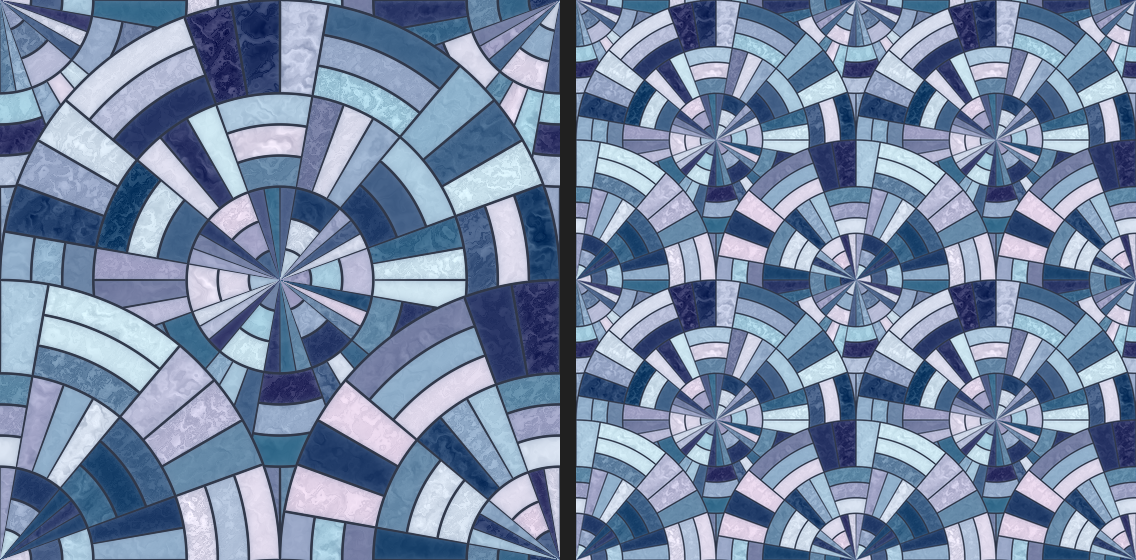
Left, the tile; right, the same tile 2 across and 2 down.
This pattern is drawn by a three.js fragment shader. Its source:

```glsl
// Blue stained-glass mosaic: overlapping round scales cut into rings, panels and slips.
varying vec2 vUv;

const float TAU = 6.2831853;
const float RADIUS = 0.5;         // scale radius, also the row spacing
const float RING = RADIUS / 3.0;  // three rings per scale
const float PANELS = 12.0;        // panels per ring
const float SLIPS = 3.0;          // glass slips per panel
const float LEAD = 0.0023;        // half width of the lead lines
const float SOFT = 0.0011;        // edge smoothing

float hash(vec2 p, float salt) {
  vec3 q = fract(vec3(p.xyx + salt * 7.31) * vec3(0.1031, 0.1030, 0.0973));
  q += dot(q, q.yzx + 33.33);
  return fract((q.x + q.y) * q.z);
}

float cornerSlope(vec2 cell, vec2 offset) {
  float angle = TAU * hash(cell, 5.0);
  return dot(vec2(cos(angle), sin(angle)), offset);
}

float gradientNoise(vec2 p) {
  vec2 i = floor(p);
  vec2 f = p - i;
  vec2 w = f * f * f * (f * (f * 6.0 - 15.0) + 10.0);
  vec2 e = vec2(1.0, 0.0);
  return mix(mix(cornerSlope(i, f), cornerSlope(i + e, f - e), w.x),
             mix(cornerSlope(i + e.yx, f - e.yx), cornerSlope(i + 1.0, f - 1.0), w.x), w.y);
}

float fbm(vec2 p) {
  float sum = 0.0;
  float gain = 1.0;
  for (int i = 0; i < 4; i++) {
    sum += gain * gradientNoise(p);
    p = p * 2.0 + 17.3;
    gain *= 0.5;
  }
  return sum;
}

// Tone of a slip, from white through slate to navy
vec3 glassTone(float pick, float tint) {
  vec3 tone = vec3(0.86, 0.88, 0.94);
  tone = mix(tone, vec3(0.70, 0.78, 0.87), step(0.28, pick));
  tone = mix(tone, vec3(0.60, 0.67, 0.79), step(0.40, pick));
  tone = mix(tone, vec3(0.42, 0.52, 0.65), step(0.53, pick));
  tone = mix(tone, vec3(0.25, 0.38, 0.53), step(0.66, pick));
  tone = mix(tone, vec3(0.14, 0.22, 0.40), step(0.81, pick));
  return tone + (tint - 0.5) * vec3(-0.10, 0.07, 0.03);
}

// Marbled glass; strength and grain differ from slip to slip
vec3 marble(vec3 tone, vec2 p, vec2 id) {
  vec2 q = p * mix(14.0, 38.0, hash(id, 3.0)) + 40.0 * hash(id, 4.0);
  float warp = fbm(q);
  float cloud = fbm(q + 1.6 * warp);
  float vein = 1.0 - smoothstep(0.0, 0.12, abs(cloud));
  float strength = mix(0.05, 0.22, pow(hash(id, 6.0), 2.0));
  float veining = 0.5 * step(0.6, hash(id, 8.0));
  return tone + strength * (cloud - veining * vein) * vec3(1.0, 0.95, 0.85);
}

float lineCover(float dist, float halfWidth) {
  return 1.0 - smoothstep(halfWidth - SOFT, halfWidth + SOFT, dist);
}

// One scale: p from its centre, rim = distance to the nearest scale outline
vec3 scaleGlass(vec2 p, float kind, float rim) {
  float r = length(p);
  float turn = mod(atan(p.y, p.x) / TAU * PANELS + 1.0 / 3.0, PANELS);
  float ring = min(floor(r / RING), 2.0);
  float panel = floor(turn);

  // Panels alternate between spokes and arcs
  float spoked = mod(panel + ring, 2.0);
  float along = mix(fract(r / RING), fract(turn), spoked);
  float slip = min(floor(along * SLIPS), SLIPS - 1.0);
  vec2 id = vec2(kind * 3.0 + ring, panel * SLIPS + slip);

  // Distances to arcs and spokes
  float arcStep = RING / mix(SLIPS, 1.0, spoked);
  float arc = abs(r - max(1.0, floor(r / arcStep + 0.5)) * arcStep);
  float cuts = mix(1.0, SLIPS, spoked);
  float toSpoke = abs(fract(turn * cuts + 0.5) - 0.5);
  float spoke = r * TAU / (PANELS * cuts) * toSpoke;
  float edge = min(min(arc, spoke), rim);

  // Glass with hazy edges
  vec3 tone = glassTone(hash(id, 1.0), hash(id, 2.0));
  vec3 color = marble(tone, p, id);
  color = mix(color, vec3(0.45, 0.53, 0.65), 0.38 * exp(-edge / 0.006));

  // Lead, with spokes tapering to the centre
  float spokeWidth = min(LEAD, 0.0004 + 0.005 * r);
  float lead = lineCover(spoke, spokeWidth) * smoothstep(0.0, 0.03, r);
  lead = max(lead, lineCover(min(arc, rim), LEAD));
  return mix(color, vec3(0.19, 0.22, 0.29), lead);
}

void main() {
  // Lower rows of scales lie over higher ones
  vec2 local = vec2(0.0);
  float kind = 0.0;
  float rim = 1.0;
  for (int i = -1; i <= 2; i++) {
    float row = float(i);
    float odd = mod(row, 2.0);
    float shift = 0.5 * odd;
    vec2 centre = vec2(floor(vUv.x - shift + 0.5) + shift, row * RADIUS);
    local = vUv - centre;
    kind = odd;
    float dist = length(local);
    rim = min(rim, abs(dist - RADIUS));
    if (dist < RADIUS) break;
  }
  gl_FragColor = vec4(scaleGlass(local, kind, rim), 1.0);
}
```
